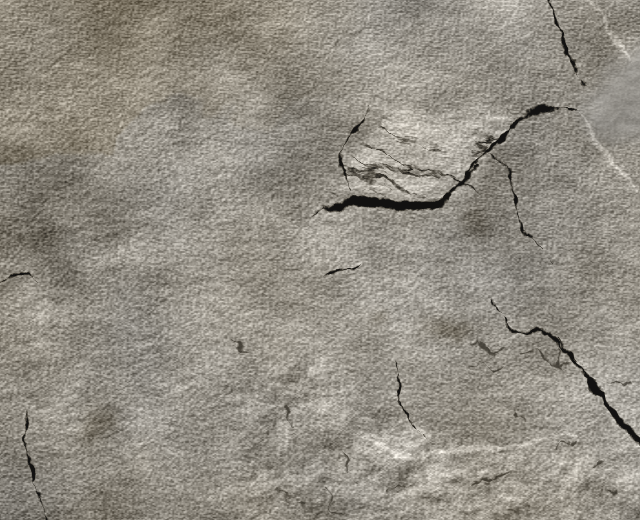
This texture is drawn by a Shadertoy shader. Its source:

```glsl
// Weathered grey sandstone slab with fine grain, flaked patches and dark cracks.

float hash(vec2 p) {
    return fract(sin(dot(p, vec2(127.1, 311.7))) * 43758.5);
}

float noise(vec2 p) {
    vec2 i = floor(p), f = fract(p), e = vec2(1, 0);
    f = f * f * (3. - 2. * f);
    return mix(mix(hash(i), hash(i + e.xy), f.x),
               mix(hash(i + e.yx), hash(i + e.xx), f.x), f.y);
}

float fbm(vec2 p) {
    float sum = 0., amp = .5;
    for (int i = 0; i < 5; i++) {
        sum += amp * noise(p);
        p = mat2(1.6, 1.2, -1.2, 1.6) * p + 7.3;
        amp *= .5;
    }
    return sum;
}

vec2 fbm2(vec2 p) {
    return vec2(fbm(p), fbm(p + 40.)) - .5;
}

// Soft elliptical spot, 1 at the centre
float blob(vec2 p, float x, float y, float rx, float ry) {
    vec2 q = (p - vec2(x, y)) / vec2(rx, ry);
    return exp(-dot(q, q));
}

// Distance to a segment, less a width going from w0 to w1
float taper(vec2 p, vec2 a, vec2 b, float w0, float w1) {
    vec2 ab = b - a;
    float t = clamp(dot(p - a, ab) / dot(ab, ab), 0., 1.);
    return length(p - a - ab * t) - mix(w0, w1, t);
}

// Four-point crack, widest in its middle stretch
float crack(vec2 p, vec4 ab, vec4 cd, float w) {
    float ends = min(taper(p, ab.xy, ab.zw, 0., w), taper(p, cd.xy, cd.zw, w, 0.));
    return min(ends, taper(p, ab.zw, cd.xy, w, w));
}

// The large fractures of the slab
float fractures(vec2 p) {
    float d = crack(p, vec4(.6, .591, .674, .607), vec4(.84, .612, .92, .675), .009);
    d = min(d, crack(p, vec4(.85, .61, .963, .735), vec4(1.035, .796, 1.116, .787), .004));
    d = min(d, crack(p, vec4(.945, .7, .985, .671), vec4(.995, .591, 1.063, .486), .0022));
    d = min(d, crack(p, vec4(.947, .422, .979, .369), vec4(1.059, .355, 1.12, .3), .003));
    d = min(d, crack(p, vec4(1.08, .345, 1.14, .254), vec4(1.19, .19, 1.27, .12), .006));
    d = min(d, crack(p, vec4(1.055, 1.01, 1.079, .92), vec4(1.108, .856, 1.143, .827), .002));
    d = min(d, crack(p, vec4(.71, .79, .658, .72), vec4(.664, .67, .675, .63), .003));
    d = min(d, crack(p, vec4(.767, .31, .77, .24), vec4(.785, .19, .819, .149), .0015));
    d = min(d, crack(p, vec4(-.02, .44, .03, .472), vec4(.055, .473, .08, .462), .002));
    d = min(d, crack(p, vec4(.04, .23, .055, .14), vec4(.07, .06, .1, -.03), .0025));
    return min(d, crack(p, vec4(.618, .465, .65, .478), vec4(.68, .482, .7, .494), .001));
}

// Short hairlines strewn over the lower half
float hairlines(vec2 p) {
    float d = 1.;
    for (float k = 0.; k < 16.; k++) {
        vec2 mid = vec2(.4 + .85 * hash(vec2(k, 1)), .34 * hash(vec2(k, 2)));
        float angle = 2.4 * hash(vec2(k, 3)) - 1.5;
        vec2 arm = (.015 + .03 * hash(vec2(k, 4))) * vec2(cos(angle), sin(angle));
        vec2 bend = .3 * arm + .25 * vec2(arm.y, -arm.x);
        d = min(d, crack(p, vec4(mid - arm, mid - bend), vec4(mid + bend, mid + arm), .0015));
    }
    return d;
}

void mainImage(out vec4 fragColor, in vec2 fragCoord) {
    vec2 p = fragCoord / iResolution.y;
    float soft = 1.2 / iResolution.y;
    vec2 q = p + .03 * fbm2(p * 26.);
    vec2 broad = p + .16 * fbm2(p * 8.);

    // Regions: brown crust, rough flakes, lit slab, worn corner
    float crustEdge = .69 + .11 * smoothstep(.2, .3, p.x);
    float crust = smoothstep(-.01, .01, broad.y - crustEdge) * (1. - smoothstep(.2, .8, p.x));
    float rough = 1. - smoothstep(.13, .17, broad.y - .16 * blob(p, .58, .2, .14, .4));
    rough *= smoothstep(.4, .5, broad.x);
    rough = max(rough, .8 * blob(broad, .08, .36, .08, .13));
    rough = max(rough, blob(broad, .25, .5, .07, .06));
    vec2 s = q - vec2(.82, .705);
    vec2 gap = abs(vec2(s.x - .6 * s.y, s.y)) - vec2(.13, .08);
    float slab = 1. - smoothstep(-.012, .012, max(gap.x, gap.y));
    float worn = smoothstep(.3, .8, blob(broad, 1.24, .79, .1, .12));

    // Grain and relief, lit from the upper left
    vec2 fine = vec2(190, 260), ripple = vec2(22, 60), light = vec2(-.0025, .0035);
    float grain = .22 * (noise(p * fine * 1.5) - .5);
    grain += .16 * (noise(p * fine) - noise((p + light) * fine));
    float relief = fbm(q * ripple) - fbm((q + 1.5 * light) * ripple);
    float flakes = fbm(q * 17.) - fbm((q + 2.5 * light) * 17.);
    float tone = .566 + grain * (1. - .7 * worn) + (.2 + .25 * slab) * relief + .85 * rough * flakes;

    // Broad mottling, pale wear and dark stains
    tone += .26 * (fbm(p * 5.) - .48) + .22 * (fbm(q * vec2(14, 20)) - .48);
    tone += .05 * rough + .1 * slab - .03 * crust + .04 * worn;
    tone += .1 * blob(broad, .62, .49, .06, .14) + .07 * blob(p, .75, .95, .3, .12);
    tone += .08 * blob(broad, .06, .37, .09, .12);
    tone -= .13 * blob(broad, .15, .58, .15, .11) + .1 * blob(broad, .34, .77, .07, .04);
    float stain = blob(q, .86, .37, .045, .024) + .6 * blob(q, .735, .385, .016, .016);
    stain += .7 * blob(broad, .2, .17, .04, .05) + .5 * blob(broad, .91, .6, .03, .03);
    tone -= .2 * stain;

    // Slanted scratches across the slab
    float scratch = abs(fbm(vec2(6. * q.x, 34. * q.y + 10. * q.x)) - .47);
    tone -= .42 * slab * (1. - smoothstep(0., .05, scratch)) * smoothstep(.25, .55, noise(p * 25.));

    // Pale broken ridges, then cracks with a faint lit rim
    float ragged = .011 * (fbm(p * 60.) - .48);
    float ridge = crack(q, vec4(1.13, 1, 1.16, .96), vec4(1.19, .91, 1.21, .875), .002);
    ridge = min(ridge, crack(q, vec4(1.11, .785, 1.15, .73), vec4(1.19, .68, 1.24, .62), .003));
    ridge = min(ridge, crack(q, vec4(.69, .155, .77, .125), vec4(.93, .135, 1.11, .165), .003));
    tone += .16 * (1. - smoothstep(-soft, 2. * soft, ridge + ragged));
    float deep = fractures(q) + ragged;
    tone += .05 * exp(-200. * max(deep, 0.));
    tone = mix(tone, .2, .8 * (1. - smoothstep(-soft, soft, hairlines(q) + ragged)));
    tone = mix(tone, .07, 1. - smoothstep(-soft, soft, deep));

    // Warm grey tint, browner on the crust and stains
    float warmth = .95 + .5 * crust + .4 * stain - .4 * worn + .8 * (fbm(p * 4. + 9.) - .48);
    vec3 colour = tone - vec3(0, .02, .06) * warmth * smoothstep(0., .35, tone);
    fragColor = vec4(clamp(colour, 0., 1.), 1);
}
```
